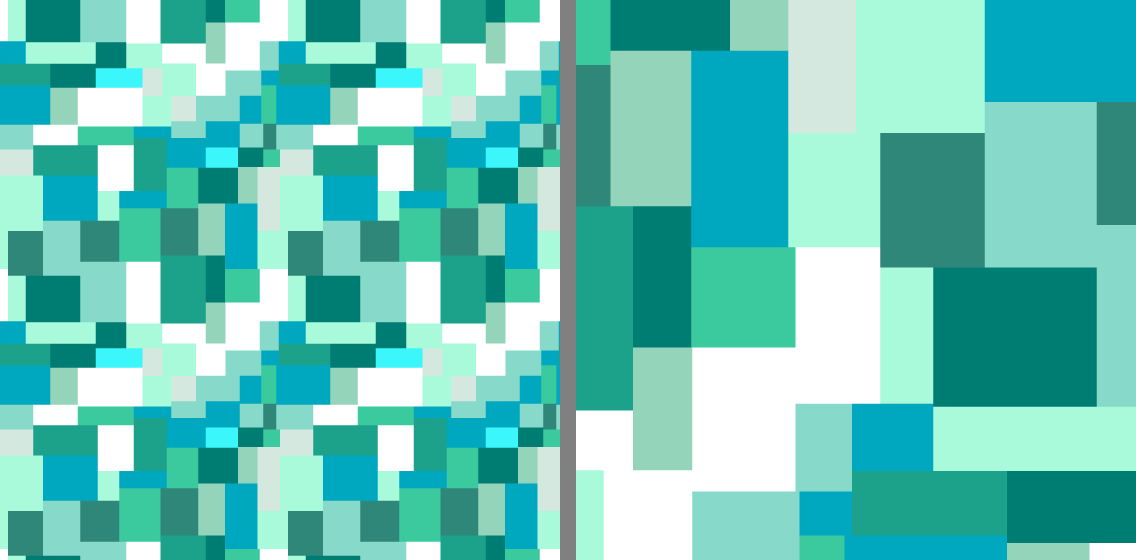
Left, the full canvas; right, a detail of the centre.
Write a Shadertoy shader that draws this pattern.

```glsl
const float TAU = 6.2831853;
const float REPEATS = 2.0;   // tiles across and down
const float CELLS = 8.0;     // layout cells per tile side, even so parity wraps
const int SAMPLES = 4;       // antialiasing samples per axis

const vec3 PALETTE[11] = vec3[11](
    vec3(0.00, 0.66, 0.75),  // 0 blue
    vec3(1.00, 1.00, 1.00),  // 1 white
    vec3(0.83, 0.91, 0.88),  // 2 pale grey
    vec3(0.00, 0.49, 0.45),  // 3 deep teal
    vec3(0.18, 0.53, 0.47),  // 4 slate green
    vec3(0.53, 0.85, 0.79),  // 5 aqua
    vec3(0.66, 0.98, 0.86),  // 6 mint
    vec3(0.58, 0.83, 0.73),  // 7 sage
    vec3(0.23, 0.79, 0.62),  // 8 green
    vec3(0.11, 0.63, 0.54),  // 9 jade
    vec3(0.23, 0.97, 0.99)); // 10 cyan

// Colour shares: one group of sixteen per block parity, so neighbours differ
const int SHARES[32] = int[32](
    0, 0, 0, 0, 0, 1, 1, 1, 1, 2, 2, 3, 3, 3, 4, 4,
    5, 5, 5, 5, 6, 6, 6, 6, 7, 7, 8, 8, 8, 9, 9, 10 + 0);

// Position of the dividing line inside a cell, periodic over the tile
float dividerAt(vec2 cell) {
    vec2 wrapped = mod(cell, CELLS);
    float h = fract(sin(dot(wrapped, vec2(12.99, 78.23)) + 4.7) * 4375.85);
    return mix(0.13, 0.87, h);
}

// Alternate cells hold vertical and horizontal dividers; each runs until it
// meets its neighbours. Returns the grid corner that the block surrounds.
vec2 blockAt(vec2 p) {
    vec2 cell = floor(p);
    vec2 local = p - cell;
    vec2 side;
    float divider = dividerAt(cell);
    if (mod(cell.x + cell.y, 2.0) < 0.5) {
        side.x = step(divider, local.x);
        side.y = step(dividerAt(cell + vec2(2.0 * side.x - 1.0, 0.0)), local.y);
    } else {
        side.y = step(divider, local.y);
        side.x = step(dividerAt(cell + vec2(0.0, 2.0 * side.y - 1.0)), local.x);
    }
    return cell + side;
}

// Reversible five-bit scramble: every share is used equally often
int shuffle(int n, int salt) {
    n = (n * 13 + salt) & 31;
    n ^= n >> 2;
    n = (n * 21 + 3) & 31;
    n ^= n >> 3;
    return (n * 5 + 9) & 31;
}

vec3 blockColor(vec2 corner) {
    ivec2 id = ivec2(mod(corner, CELLS));
    int parity = (id.x + id.y) & 1;
    int index = (id.x >> 1) + 4 * id.y;
    int share = shuffle(index, 7 + 11 * parity) >> 1;
    return PALETTE[SHARES[share + 16 * parity]];
}

vec3 patchwork(vec2 uv) {
    // Periodic stretch gives broad and narrow regions
    vec2 tile = uv * REPEATS;
    tile += 0.05 * sin(TAU * (tile + vec2(0.15, 0.4)));
    return blockColor(blockAt(tile * CELLS));
}

void mainImage(out vec4 fragColor, in vec2 fragCoord) {
    vec3 color = vec3(0.0);
    for (int y = 0; y < SAMPLES; y++) {
        for (int x = 0; x < SAMPLES; x++) {
            vec2 offset = (vec2(x, y) + 0.5) / float(SAMPLES) - 0.5;
            color += patchwork((fragCoord + offset) / iResolution.xy);
        }
    }
    fragColor = vec4(color / float(SAMPLES * SAMPLES), 1.0);
}
```
